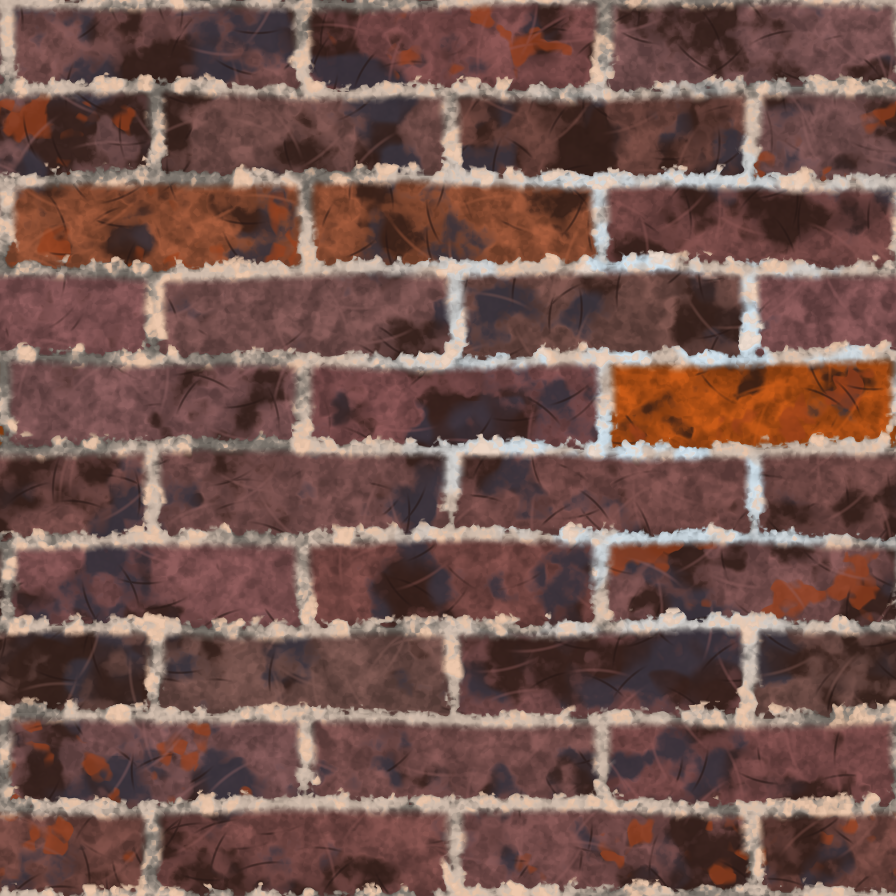
Write a WebGL 1 fragment shader that draws this texture.

```glsl
precision highp float;
uniform vec2 u_resolution;

float hash(vec2 p) {
  vec3 q = fract(p.xyx * 0.1031);
  q += dot(q, q.yzx + 33.33);
  return fract((q.x + q.y) * q.z);
}

// Smooth cellular noise that wraps over the unit square
float cellular(vec2 uv, float n) {
  vec2 p = uv * n;
  float sum = 0.0, total = 0.0;
  for (int j = -1; j <= 1; j++) {
    for (int i = -1; i <= 1; i++) {
      vec2 cell = floor(p) + vec2(float(i), float(j));
      vec2 key = mod(cell, n) + n;
      vec2 away = cell + vec2(hash(key), hash(key + 71.0)) - p;
      float weight = exp(-7.0 * dot(away, away));
      sum += weight * hash(key + 13.0);
      total += weight;
    }
  }
  return sum / total;
}

float layered(vec2 uv, float n) {
  float sum = 0.5 * cellular(uv, n) + 0.3 * cellular(uv, n * 2.0)
            + 0.2 * cellular(uv, n * 4.0);
  return clamp(0.5 + 1.6 * (sum - 0.5), 0.0, 1.0);
}

// Short bowed strokes, one at random in some cells
float scratches(vec2 uv, float n) {
  vec2 p = uv * n;
  float mark = 0.0;
  for (int j = -1; j <= 1; j++) {
    for (int i = -1; i <= 1; i++) {
      vec2 cell = floor(p) + vec2(float(i), float(j));
      vec2 key = mod(cell, n) + n;
      vec2 away = p - cell - vec2(hash(key), hash(key + 29.0));
      float angle = 6.2832 * hash(key + 47.0);
      vec2 dir = vec2(cos(angle), sin(angle));
      float along = dot(away, dir);
      float across = dot(away, vec2(-dir.y, dir.x)) + 0.2 * along * along;
      float stroke = smoothstep(0.06, 0.0, abs(across)) * smoothstep(0.8, 0.2, abs(along));
      mark = max(mark, stroke * step(0.45, hash(key + 83.0)));
    }
  }
  return mark;
}

// One where the brick id equals the given place
float isBrick(vec2 id, vec2 place) {
  return step(distance(id, place), 0.1);
}

void main() {
  vec2 uv = gl_FragCoord.xy / u_resolution;
  float fine = layered(uv, 56.0);
  float patches = layered(uv + 0.31, 15.0);
  float stain = layered(uv + 0.67, 9.0);

  // Gently sagging courses in running bond
  vec2 bent = uv + vec2(-0.006 + 0.003 * sin(6.2832 * (2.0 * uv.y + uv.x)),
    0.003 * sin(6.2832 * (uv.x + 3.0 * uv.y)) + 0.002 * sin(6.2832 * (3.0 * uv.x - 2.0 * uv.y)));
  float row = floor(bent.y * 10.0);
  float column = bent.x * 3.0 + 0.5 * mod(row + 1.0, 2.0);
  vec2 id = mod(vec2(floor(column), row), vec2(3.0, 10.0));
  vec2 local = (fract(vec2(column, bent.y * 10.0)) - 0.5) / vec2(3.0, 10.0);

  // Brick outline: soft above, crumbling below
  vec2 q = abs(local) - vec2(0.153, 0.037);
  float dist = length(max(q, 0.0)) + min(max(q.x, q.y), 0.0) - 0.004;
  float low = smoothstep(0.01, -0.035, local.y);
  float edge = dist + mix(0.005, 0.017, low) * (fine - 0.5);
  float soft = mix(0.006, 0.002, low);
  float brick = 1.0 - smoothstep(-soft, soft, edge);

  // Fired clay tint of each brick
  vec3 clay = mix(vec3(0.37, 0.23, 0.18), vec3(0.47, 0.28, 0.28), hash(id + 3.0));
  clay = mix(clay, vec3(0.45, 0.34, 0.34), 0.6 * hash(id + 17.0));
  float rust = isBrick(id, vec2(0.0, 7.0)) + isBrick(id, vec2(1.0, 7.0));
  float orange = isBrick(id, vec2(2.0, 5.0));
  clay = mix(clay, vec3(0.54, 0.30, 0.20), rust);
  clay = mix(clay, vec3(0.64, 0.29, 0.08), orange);

  // Soot, rusty flecks and scratches on the face
  float age = hash(id + 41.0) - 0.5;
  vec3 face = clay * (0.78 + 0.44 * fine);
  vec3 soot = mix(vec3(0.17, 0.10, 0.08), vec3(0.19, 0.18, 0.22), smoothstep(0.4, 0.7, stain));
  float sooty = patches + 0.35 * (fine - 0.5) + 0.3 * age - 0.15 * orange;
  face = mix(face, soot, 0.85 * smoothstep(0.45, 0.85, sooty));
  float fleck = smoothstep(0.72, 0.9, layered(uv + 0.43, 22.0)) * step(0.55, hash(id + 59.0));
  face = mix(face, vec3(0.60, 0.25, 0.11), 0.7 * fleck);
  face = mix(face, vec3(0.15, 0.09, 0.08), 0.6 * scratches(uv, 26.0) * smoothstep(0.3, 0.6, patches));
  face = mix(face, clay * 1.25, 0.4 * scratches(uv + 0.19, 19.0));

  // Mortar: grey grime, warm sand and a pale limewashed zone
  float lime = smoothstep(0.42, 0.12, distance(uv, vec2(0.75, 0.58)));
  vec3 mortar = mix(vec3(0.48, 0.45, 0.42), vec3(0.79, 0.71, 0.65),
    smoothstep(0.2, 0.6, 0.6 * stain + 0.4 * fine + 0.3 * lime));
  mortar = mix(mortar, vec3(0.79, 0.85, 0.89), lime * smoothstep(0.25, 0.6, patches));
  mortar = mix(mortar, vec3(0.84, 0.66, 0.53), 0.5 * smoothstep(0.6, 0.85, fine));
  mortar *= (0.88 + 0.26 * fine) * mix(0.8, 1.0, smoothstep(-0.002, 0.007, edge));

  gl_FragColor = vec4(mix(mortar, face, brick), 1.0);
}
```
